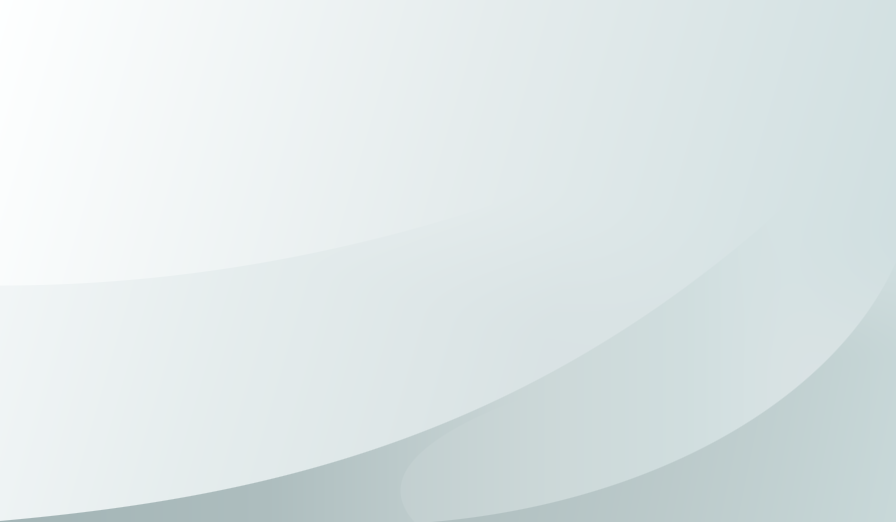
Reproduce this background procedurally as a Shadertoy shader.

```glsl
// Pale grey-teal backdrop of overlapping curved sheets with soft fading edges.

#define SLANT 0.17                    // tilt of the broad gradients
#define UPPER_FADE vec2(0.30, 0.62)   // where the upper sheet dissolves
#define MIDDLE_FADE vec2(0.76, 0.91)  // where the middle sheet dissolves
#define CORNER_FADE vec2(0.30, 0.58)  // height at which the corner dissolves
#define BOWL_CENTER vec2(0.40, 0.694)
#define BOWL_RADII vec2(0.625, 0.70)

// Three-colour gradient, with the second colour at t = 0.5.
vec3 ramp(vec3 first, vec3 second, vec3 third, float t) {
    t = 2.0 * clamp(t, 0.0, 1.0);
    return mix(mix(first, second, min(t, 1.0)), third, max(t - 1.0, 0.0));
}

// Antialiased coverage, positive depth lies inside.
float cover(float depth) {
    return clamp(0.5 + depth / max(fwidth(depth), 1e-5), 0.0, 1.0);
}

float fadeOut(vec2 span, float x) {
    return 1.0 - smoothstep(span.x, span.y, x);
}

// Height of each sheet's edge across the canvas.
float upperEdge(float x) {
    return 0.453 + 0.51 * x * x;
}

float middleEdge(float x) {
    return 0.002 + x * (0.1525 + x * (0.25 + 0.413 * x));
}

float bowlEdge(float x) {
    float u = max(x - BOWL_CENTER.x, 0.0) / BOWL_RADII.x;
    return BOWL_CENTER.y - BOWL_RADII.y * sqrt(max(1.0 - u * u, 0.0));
}

void mainImage(out vec4 fragColor, in vec2 fragCoord) {
    vec2 uv = fragCoord / iResolution.xy;
    float slope = uv.x + SLANT * (1.0 - uv.y);

    // Broad light falling from the upper left
    vec3 color = ramp(vec3(0.995, 1.0, 1.0), vec3(0.897, 0.925, 0.928),
                      vec3(0.81, 0.87, 0.875), slope / 1.12);

    // Upper sheet
    float upperDepth = upperEdge(uv.x) - uv.y;
    vec3 upperColor = ramp(vec3(0.963, 0.974, 0.978), vec3(0.898, 0.928, 0.930),
                           vec3(0.850, 0.888, 0.893), slope / 0.72);
    float upperMask = cover(upperDepth) * fadeOut(UPPER_FADE, uv.x - upperDepth);
    color = mix(color, upperColor, upperMask);

    // Middle sheet, with a lighter rounded fold inside it
    float middleMask = cover(middleEdge(uv.x) - uv.y) * fadeOut(MIDDLE_FADE, uv.x);
    vec3 bandColor = ramp(vec3(0.635, 0.705, 0.710), vec3(0.680, 0.742, 0.746),
                          vec3(0.795, 0.843, 0.845), uv.x / 0.6);
    vec3 foldColor = ramp(vec3(0.762, 0.812, 0.815), vec3(0.803, 0.850, 0.851),
                          vec3(0.820, 0.874, 0.877), (uv.x - 0.45) / 0.36);
    float foldOffset = uv.y - 0.06;
    float foldDepth = uv.x - 0.447 - 4.3 * foldOffset * foldOffset;
    float foldMask = max(cover(foldDepth), smoothstep(0.52, 0.60, uv.x));
    color = mix(color, mix(bandColor, foldColor, foldMask), middleMask);

    // Lower right corner beneath the bowl-shaped edge
    float cornerMask = cover(bowlEdge(uv.x) - uv.y) * fadeOut(CORNER_FADE, uv.y);
    vec3 cornerColor = ramp(vec3(0.685, 0.745, 0.748), vec3(0.735, 0.792, 0.794),
                            vec3(0.785, 0.848, 0.850),
                            (uv.x - 0.12 * uv.y - 0.48) / 0.52);
    color = mix(color, cornerColor, cornerMask);

    fragColor = vec4(color, 1.0);
}
```
